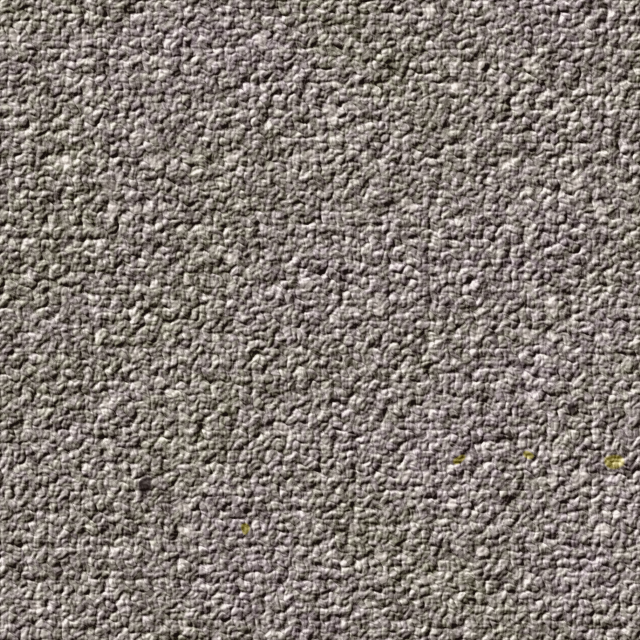
This texture is drawn by a Shadertoy shader. Its source:

```glsl
const vec2 LIGHT_DIR = vec2(-0.6, 0.8);
const float LIGHT_STEP = 0.004;
const vec3 STONE_TINT = vec3(0.035, 0.0, -0.025);
const vec3 VIOLET_SHIFT = vec3(0.012, -0.014, 0.045);
const vec3 PALE_STONE = vec3(0.82, 0.78, 0.75);
const vec3 LICHEN = vec3(0.68, 0.63, 0.28);
const vec3 PIT = vec3(0.17, 0.13, 0.13);

vec3 hash3(vec2 p) {
    vec3 q = fract(p.xyx * vec3(0.1031, 0.1030, 0.0973));
    q += dot(q, q.yxz + 33.33);
    return fract((q.xxy + q.yzz) * q.zyx);
}

mat2 rotation(float angle) {
    float c = cos(angle), s = sin(angle);
    return mat2(c, s, -s, c);
}

// Layered sines: bends outlines so that grains look broken, not round
vec2 warp(vec2 p, float frequency, float amount) {
    vec2 w = sin(p.yx * frequency + vec2(0.7, 2.1));
    w += 0.6 * sin(p.xy * frequency * 1.73 + p.yx * frequency * 0.9 + w);
    return p + w * amount;
}

// Overlapping cellular domes: x = height, y = grain tone, z = grain hue
vec3 grains(vec2 p, float scale, float seed) {
    vec2 q = p * scale + seed;
    vec2 cell = floor(q);
    vec3 top = vec3(-9.0, 0.5, 0.5);
    for (int j = -1; j <= 1; j++)
    for (int i = -1; i <= 1; i++) {
        vec2 id = cell + vec2(i, j);
        vec3 r = hash3(id);
        vec3 s = hash3(id + 71.7);
        vec2 d = rotation(s.x * 6.283) * (q - id - 0.1 - 0.8 * r.xy);
        d *= vec2(0.85, 1.25);
        float height = 0.5 * r.z - 1.1 * dot(d, d);
        if (height > top.x) top = vec3(height, s.yz);
    }
    return top;
}

// Soft mask of a few scattered blobs, one at most in each cell
float scatter(vec2 p, float scale, float chance, float radius, float seed) {
    vec2 q = p * scale + seed;
    vec2 id = floor(q);
    vec3 r = hash3(id + seed);
    vec3 s = hash3(id + seed + 17.3);
    vec2 d = rotation(s.x * 6.283) * (q - id - 0.35 - 0.3 * r.xy);
    float size = radius * mix(0.6, 1.2, s.y);
    float mask = 1.0 - smoothstep(size * 0.65, size, length(d * vec2(0.85, 1.3)));
    return mask * step(r.z, chance);
}

// Summed relief of coarse, medium and fine grit, with mixed tone and hue
vec3 gravel(vec2 p) {
    vec3 coarse = grains(p, 54.0, 3.0);
    vec3 medium = grains(p, 94.0, 41.0);
    vec3 fine = grains(p, 158.0, 97.0);
    float height = 0.6 * coarse.x + 0.5 * medium.x + 0.3 * fine.x;
    return vec3(height, mix(coarse.yz, medium.yz, 0.65) - 0.5);
}

float patches(vec2 p) {
    vec2 w = warp(p, 7.0, 0.08);
    return sin(w.x * 9.0 + 2.0 * sin(w.y * 6.0)) * sin(w.y * 11.0 - w.x * 4.0);
}

vec3 pavement(vec2 uv) {
    vec2 p = warp(uv, 210.0, 0.0009);
    vec3 here = gravel(p);
    float slope = here.x - gravel(p + LIGHT_DIR * LIGHT_STEP).x;
    float patchTone = patches(uv);

    // Slanting light, dark crevices and grain-to-grain variation
    float light = 1.02 * slope + 0.2 * (here.x - 0.17);
    float tone = 0.50 + light + 0.26 * here.y + 0.012 * patchTone;
    vec3 color = vec3(tone) + STONE_TINT;
    color += VIOLET_SHIFT * (0.9 * here.z + 0.3 * patchTone);

    // Rare pale stones, dark pits and lichen flecks
    float pale = scatter(p, 26.0, 0.11, 0.32, 5.0);
    float pit = scatter(p, 15.0, 0.04, 0.20, 23.0);
    float lichen = scatter(p, 9.0, 0.07, 0.13, 59.0);
    color = mix(color, PALE_STONE + 0.6 * light, 0.7 * pale);
    color = mix(color, PIT + 0.25 * light, 0.8 * pit);
    color = mix(color, LICHEN + 0.8 * light, 0.65 * lichen);
    return clamp(color, vec3(0.09, 0.06, 0.05), vec3(0.97, 0.95, 0.93));
}

void mainImage(out vec4 fragColor, in vec2 fragCoord) {
    // Four samples per pixel smooth the grain edges
    vec3 sum = vec3(0.0);
    for (int k = 0; k < 4; k++) {
        vec2 offset = vec2(k % 2, k / 2) * 0.5 - 0.25;
        sum += pavement((fragCoord + offset) / iResolution.y);
    }
    fragColor = vec4(sum * 0.25, 1.0);
}
```
